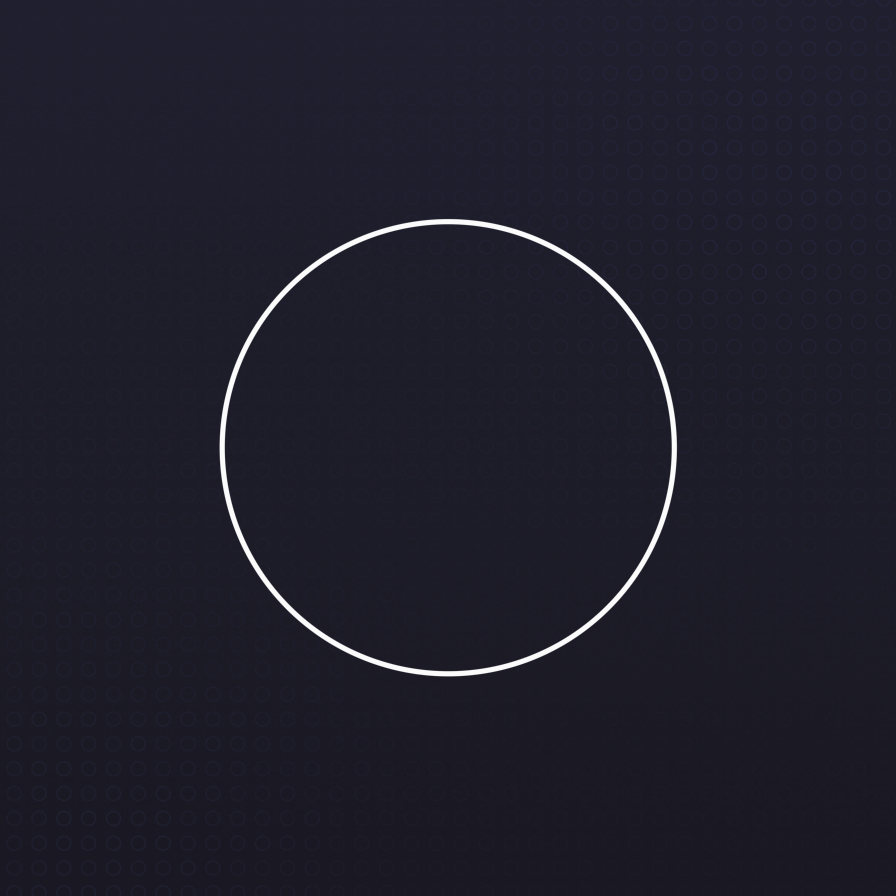
Give the GLSL for this background, as a Shadertoy shader.

```glsl
// A thin white ring centred on a dark navy gradient, over a grid of faint
// blue circlets that glow in the upper right and lower left corners.
// Built from distance functions, a repeated cell and soft falloffs.

#define RING_CENTER vec2(0.5003, 0.5003)
#define RING_RADIUS 0.2523
#define RING_HALF_WIDTH 0.0029
#define CELL_SIZE 0.02772
#define GRID_ORIGIN vec2(0.0158, 0.0312)
#define CIRCLET_RADIUS 0.0078
#define CIRCLET_HALF_WIDTH 0.0007
#define GRAIN_AMOUNT 0.004

const vec3 BOTTOM_COLOR = vec3(0.102, 0.098, 0.137);
const vec3 MIDDLE_COLOR = vec3(0.112, 0.110, 0.157);
const vec3 TOP_COLOR = vec3(0.123, 0.122, 0.182);
const vec3 CIRCLET_COLOR = vec3(0.145, 0.160, 0.270);
const vec3 RING_COLOR = vec3(0.985, 0.985, 0.990);

float hash(vec2 p) {
    return fract(sin(dot(p, vec2(127.1, 311.7))) * 43758.5453);
}

// Coverage of a circle outline, smoothed over about one pixel
float outline(vec2 p, float radius, float halfWidth, float pixel) {
    float d = abs(length(p) - radius) - halfWidth;
    return 1.0 - smoothstep(-0.5 * pixel, 0.5 * pixel, d);
}

// Soft round falloff, one at the center
float glow(vec2 p, vec2 center, float size) {
    vec2 q = (p - center) / size;
    return exp(-dot(q, q));
}

vec3 backdrop(vec2 uv) {
    vec3 lower = mix(BOTTOM_COLOR, MIDDLE_COLOR, smoothstep(0.0, 0.55, uv.y));
    return mix(lower, TOP_COLOR, smoothstep(0.5, 1.0, uv.y));
}

// Visibility of the circlets across the canvas
float circletStrength(vec2 uv) {
    float upperRight = 0.55 * glow(uv, vec2(0.88, 0.84), 0.36);
    float lowerLeft = 0.32 * glow(uv, vec2(0.10, 0.02), 0.30);
    float leftSide = 0.14 * glow(uv, vec2(0.05, 0.50), 0.35);
    return 0.06 + upperRight + lowerLeft + leftSide;
}

void mainImage(out vec4 fragColor, in vec2 fragCoord) {
    float shortSide = min(iResolution.x, iResolution.y);
    float pixel = 1.0 / shortSide;
    vec2 uv = (fragCoord - 0.5 * iResolution.xy) / shortSide + 0.5;

    vec3 color = backdrop(uv);

    // Grid of faint circlets
    vec2 grid = (uv - GRID_ORIGIN) / CELL_SIZE + 0.5;
    vec2 local = (fract(grid) - 0.5) * CELL_SIZE;
    float circlet = outline(local, CIRCLET_RADIUS, CIRCLET_HALF_WIDTH, 1.5 * pixel);
    float variation = 0.8 + 0.4 * hash(floor(grid));
    color = mix(color, CIRCLET_COLOR, circlet * variation * circletStrength(uv));

    // Subtle grain breaks up banding
    color += GRAIN_AMOUNT * (hash(floor(uv * 384.0)) - 0.5);

    // Bright ring
    float ring = outline(uv - RING_CENTER, RING_RADIUS, RING_HALF_WIDTH, 1.5 * pixel);
    color = mix(color, RING_COLOR, ring);

    fragColor = vec4(color, 1.0);
}
```
